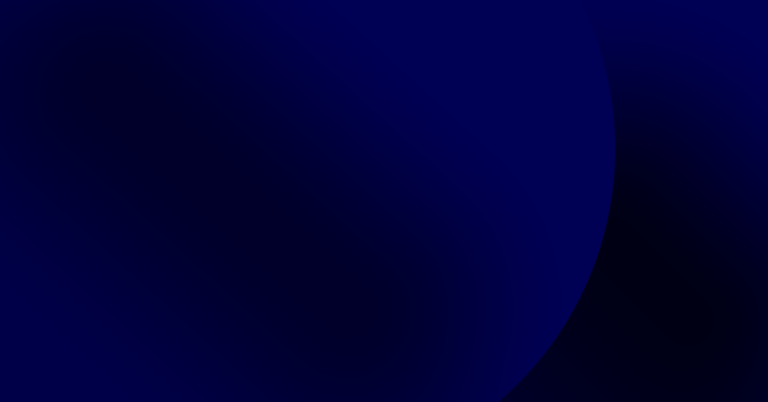
Reproduce this background procedurally as a WebGL 2 fragment shader.

```glsl
#version 300 es
precision highp float;
// Deep navy backdrop: a large soft disc over a darker field, each with a diagonal shadow.

uniform vec2 u_resolution;
out vec4 fragColor;

const float ASPECT = 1.9;

float segmentDistance(vec2 p, vec2 a, vec2 b) {
    vec2 ab = b - a;
    float t = clamp(dot(p - a, ab) / dot(ab, ab), 0.0, 1.0);
    return length(p - a - t * ab);
}

// Blue level rising from a dark segment; each side of it has its own brightness.
float shadowBand(vec2 p, vec2 a, vec2 b, float reach, float dark, float lowerLeft, float upperRight) {
    vec2 along = normalize(b - a);
    float side = dot(p - a, vec2(-along.y, along.x));
    float bright = mix(lowerLeft, upperRight, smoothstep(-0.2, 0.2, side));
    return mix(dark, bright, smoothstep(0.0, reach, segmentDistance(p, a, b)));
}

// Coverage of a disc whose left half runs on without an edge.
float openDisc(vec2 p, vec2 center, float radius, float softness) {
    vec2 q = p - center;
    float d = length(q) - radius;
    float rim = 1.0 - smoothstep(-softness, softness, d);
    return q.x < 0.0 ? 1.0 : rim;
}

void main() {
    // Height is 1; width is stretched to a fixed aspect.
    vec2 p = gl_FragCoord.xy / u_resolution * vec2(ASPECT, 1.0);

    float discBlue = shadowBand(p, vec2(0.272, 0.777), vec2(0.866, 0.233), 0.60, 0.165, 0.285, 0.335);
    float fieldBlue = shadowBand(p, vec2(1.51, 0.406), vec2(1.708, 0.208), 0.67, 0.08, 0.18, 0.335);

    float softness = max(0.003, 1.0 / u_resolution.y);
    float disc = openDisc(p, vec2(0.693, 0.629), 0.829, softness);

    fragColor = vec4(0.0, 0.0, mix(fieldBlue, discBlue, disc), 1.0);
}
```
